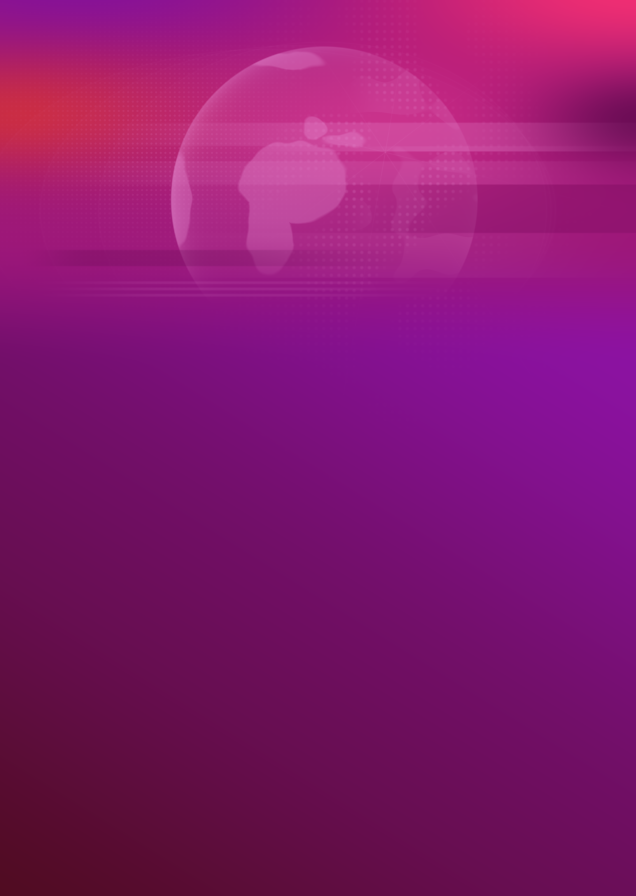
Write a WebGL 2 fragment shader that draws this background.

```glsl
#version 300 es
precision highp float;
// Draws a violet-to-wine backdrop with a translucent dotted globe and horizontal light streaks.
uniform vec2 u_resolution;
out vec4 outColor;

const vec3 WINE = vec3(0.30, 0.045, 0.10);
const vec3 PLUM = vec3(0.425, 0.055, 0.36);
const vec3 VIOLET = vec3(0.55, 0.07, 0.64);
const vec3 MAGENTA = vec3(0.61, 0.085, 0.47);
const vec3 ROSE = vec3(0.82, 0.16, 0.52);
const vec3 RED = vec3(0.80, 0.18, 0.25);
const vec3 CORAL = vec3(0.94, 0.18, 0.45);
const vec3 SHADE = vec3(0.38, 0.04, 0.31);
const vec3 HAZE = vec3(0.90, 0.55, 0.82);

float hash(vec2 p) {
  return fract(sin(dot(p, vec2(127.1, 311.7))) * 43758.5);
}

vec2 gradientAt(vec2 cell) {
  float angle = 6.2832 * hash(cell);
  return vec2(cos(angle), sin(angle));
}

float gradientNoise(vec2 p) {
  vec2 i = floor(p), f = fract(p), u = f * f * (3.0 - 2.0 * f);
  vec2 e = vec2(1.0, 0.0);
  float low = mix(dot(gradientAt(i), f), dot(gradientAt(i + e), f - e), u.x);
  float high = mix(dot(gradientAt(i + e.yx), f - e.yx), dot(gradientAt(i + e.xx), f - e.xx), u.x);
  return mix(low, high, u.y);
}

float glow(vec2 p, vec2 center, vec2 radii) {
  vec2 q = (p - center) / radii;
  return exp(-dot(q, q));
}

// Approximate signed distance to an ellipse
float ellipse(vec2 p, vec2 center, vec2 radii) {
  return (length((p - center) / radii) - 1.0) * min(radii.x, radii.y);
}

float fill(float d, float soft) {
  return 1.0 - smoothstep(-soft, soft, d);
}

// Horizontal bar between two heights, fading in from left to right
float streak(vec2 p, float low, float high, float fadeStart, float fadeEnd) {
  float soft = 0.0012;
  float body = smoothstep(low - soft, low + soft, p.y) * (1.0 - smoothstep(high - soft, high + soft, p.y));
  return body * smoothstep(fadeStart, fadeEnd, p.x);
}

float dots(vec2 p, float pitch, float radius) {
  return fill(length(fract(p / pitch) - 0.5) - radius, 0.15);
}

float landMass(vec2 p) {
  vec2 q = p + 0.007 * vec2(gradientNoise(p * 45.0), gradientNoise(p * 45.0 + 9.0));
  float d = ellipse(q, vec2(0.328, 0.797), vec2(0.060, 0.046));
  d = min(d, ellipse(q, vec2(0.300, 0.750), vec2(0.026, 0.056)));
  d = min(d, ellipse(q, vec2(0.350, 0.857), vec2(0.014, 0.012)));
  d = min(d, ellipse(q, vec2(0.385, 0.843), vec2(0.024, 0.008)));
  d = min(d, ellipse(q, vec2(0.200, 0.775), vec2(0.012, 0.055)));
  return min(d, ellipse(q, vec2(0.320, 0.932), vec2(0.040, 0.010)));
}

vec3 backdrop(vec2 p) {
  float t = dot(p, vec2(0.53, 0.85));
  vec3 col = mix(WINE, PLUM, smoothstep(-0.12, 0.46, t));
  col = mix(col, VIOLET, smoothstep(0.34, 0.94, t));
  col = mix(col, MAGENTA, smoothstep(0.59, 0.74, p.y));
  col = mix(col, VIOLET * 0.94, 0.95 * glow(p, vec2(0.10, 1.01), vec2(0.27, 0.065)));
  col = mix(col, RED, 0.95 * glow(p, vec2(0.02, 0.872), vec2(0.21, 0.065)));
  col = mix(col, ROSE, 0.75 * glow(p, vec2(0.43, 0.86), vec2(0.23, 0.085)));
  col = mix(col, CORAL, glow(p, vec2(0.72, 1.01), vec2(0.28, 0.085)));
  return mix(col, SHADE, 0.85 * glow(p, vec2(0.72, 0.866), vec2(0.11, 0.05)));
}

void main() {
  vec2 p = gl_FragCoord.xy / u_resolution.y;
  vec3 col = backdrop(p);
  float fade = smoothstep(0.655, 0.76, p.y);

  // Large faint orbits behind the globe
  for (int i = 0; i < 3; i++) {
    float k = float(i);
    float d = ellipse(p, vec2(0.30 + 0.03 * k, 0.765), vec2(0.32 - 0.035 * k, 0.18 + 0.004 * k));
    col = mix(col, HAZE, fade * (0.05 * fill(abs(d), 0.0015) + 0.012 * fill(d, 0.002)));
  }

  // Globe with bright left rim and land
  vec2 center = vec2(0.362, 0.777);
  float radius = 0.171;
  float d = length(p - center) - radius;
  float inside = fill(d, 0.0012);
  float leftSide = 1.0 - smoothstep(0.22, 0.50, p.x);
  float rim = exp(-abs(d) / 0.012);
  col = mix(col, HAZE, inside * fade * (0.10 + rim * (0.06 + 0.28 * leftSide)));
  col = mix(col, HAZE, 0.34 * inside * fade * fill(landMass(p), 0.0015));
  float islands = smoothstep(0.08, 0.13, gradientNoise(p * 23.0 + 4.0));
  col = mix(col, HAZE, 0.10 * inside * fade * islands * smoothstep(0.38, 0.43, p.x));

  // Dot screens: coarse on the right, fine on the left
  float coarse = dots(p, 0.0085, 0.20) * smoothstep(-0.15, 0.15, gradientNoise(p * 15.0));
  col = mix(col, HAZE, 0.28 * coarse * glow(p, vec2(0.43, 0.82), vec2(0.11, 0.13)));
  col = mix(col, HAZE, 0.14 * dots(p, 0.0052, 0.22) * glow(p, vec2(0.18, 0.84), vec2(0.13, 0.09)));

  // Thin crossing rays
  for (int i = 0; i < 4; i++) {
    float angle = 0.65 + 0.75 * float(i);
    vec2 q = p - vec2(0.43, 0.83);
    float ray = fill(abs(dot(q, vec2(-sin(angle), cos(angle)))), 0.0015);
    col = mix(col, HAZE, 0.18 * ray * exp(-length(q) / 0.07));
  }

  // Light and dark streaks
  float rightFade = 1.0 - 0.85 * smoothstep(0.52, 0.72, p.x);
  col = mix(col, HAZE, 0.24 * streak(p, 0.837, 0.863, 0.08, 0.42) * rightFade);
  col = mix(col, HAZE, 0.35 * streak(p, 0.831, 0.837, 0.25, 0.48) * rightFade);
  col = mix(col, HAZE, 0.15 * streak(p, 0.794, 0.820, 0.02, 0.36) * rightFade);
  col = mix(col, SHADE, 0.20 * streak(p, 0.740, 0.794, 0.30, 0.62));
  col = mix(col, HAZE, 0.07 * streak(p, 0.690, 0.740, 0.10, 0.45) * rightFade);
  col = mix(col, SHADE, 0.25 * streak(p, 0.703, 0.721, 0.02, 0.10) * (1.0 - smoothstep(0.2, 0.5, p.x)));
  for (int i = 0; i < 3; i++) {
    float y = 0.669 + 0.007 * float(i);
    float span = 1.0 - smoothstep(0.30, 0.52, p.x);
    col = mix(col, HAZE, 0.12 * streak(p, y, y + 0.003, 0.03, 0.20) * span);
  }
  outColor = vec4(col, 1.0);
}
```
